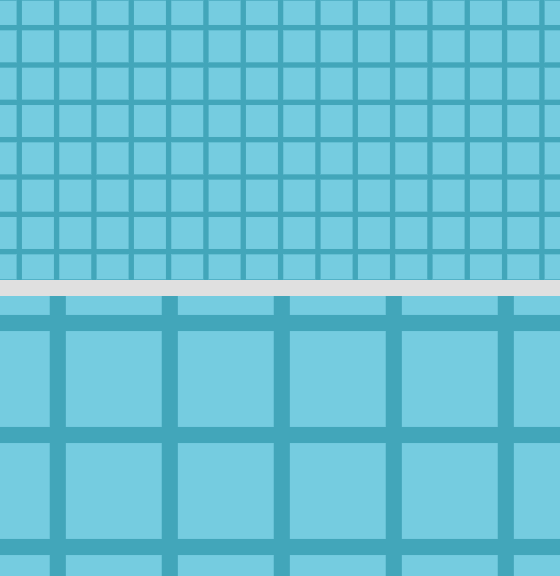
Top: the whole. Bottom: its middle third, enlarged.
Give the GLSL for this pattern, as a Shadertoy shader.

```glsl
const vec3 TILE_COLOR = vec3(0.46, 0.80, 0.88);
const vec3 LINE_COLOR = vec3(0.26, 0.65, 0.73);
const float ROWS = 7.5;                        // repeats down; 15 across at 2:1
const vec2 LINE_OFFSET = vec2(0.516, 0.759);   // first line centers, in cells
const float LINE_WIDTH = 0.144;                // in cells
const float RIM_WIDTH = 0.0024;                // in canvas heights

// Smoothed coverage inside a signed distance
float coverage(float dist, float pixel) {
    return clamp(0.5 - dist / pixel, 0.0, 1.0);
}

// Distance to the nearest line center on each axis
vec2 lineDistance(vec2 cell, vec2 offset) {
    return abs(fract(cell - offset + 0.5) - 0.5);
}

float gridMask(vec2 cell, vec2 offset, float width, float pixel) {
    vec2 dist = lineDistance(cell, offset) - 0.5 * width;
    return max(coverage(dist.x, pixel), coverage(dist.y, pixel));
}

// Hairline along the top and bottom edges
float rimMask(float y, float width, float pixel) {
    return coverage(min(y, 1.0 - y) - width, pixel);
}

void mainImage(out vec4 fragColor, in vec2 fragCoord) {
    vec2 uv = fragCoord / iResolution.y;
    float pixel = 1.0 / iResolution.y;

    float grid = gridMask(uv * ROWS, LINE_OFFSET, LINE_WIDTH, pixel * ROWS);
    float rim = rimMask(uv.y, RIM_WIDTH, pixel);

    fragColor = vec4(mix(TILE_COLOR, LINE_COLOR, max(grid, rim)), 1.0);
}
```
